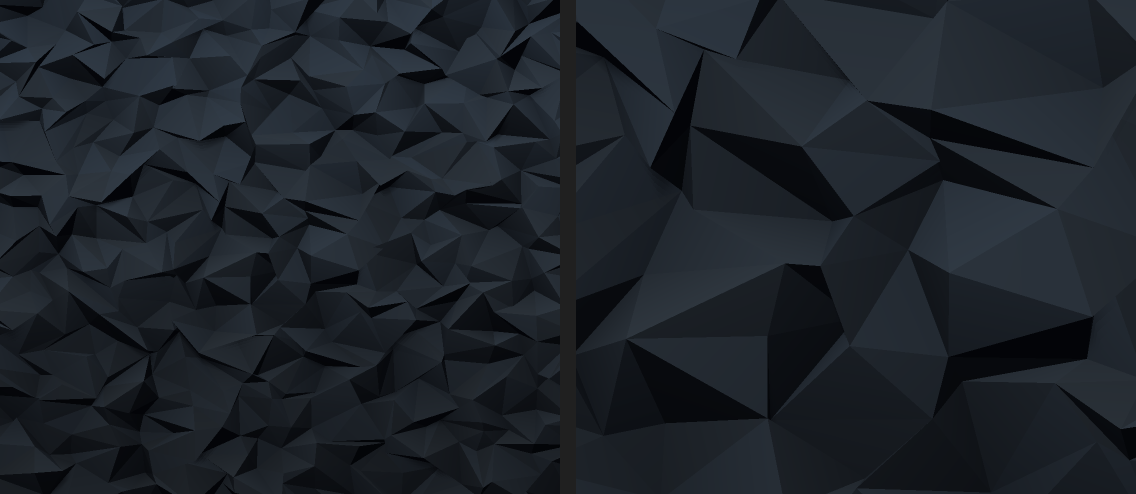
Left: the whole. Right: its middle third, enlarged.
Write a Shadertoy shader that draws this background.

```glsl
// Dark crumpled low-poly relief: a jittered triangle mesh whose raised vertices
// lean downwards, so facets overlap; the topmost facet at each point is lit from
// above, then softened by height-based occlusion and short cast shadows.

const vec2  CELLS = vec2(18.5, 23.0);          // mesh cells per canvas height
const vec2  JITTER = vec2(1.25, 1.15);         // vertex scatter, in cells
const float OVERHANG = 0.42;                   // downward lean of high vertices
const float RELIEF = 1.6;                      // mesh depth, in cells
const float COARSE_SHARE = 0.27;               // weight of the broad ridges
const vec2  COARSE_SIZE = vec2(3.0, 2.0);      // ridge size, in cells
const vec3  LIGHT_DIR = vec3(-0.2, 0.7, 0.68);
const vec2  LIGHT_STEP = vec2(-0.03, 0.12);    // shadow probe spacing, in cells
const float SHADOW = 0.55;
const float TONE_BASE = 0.02;
const float TONE_GAIN = 1.03;
const float FACET_VARIATION = 0.17;
const vec2  OCCLUSION = vec2(0.58, 1.15);      // brightness of valleys and peaks
const vec2  VERTICAL_GAIN = vec2(0.66, 1.24);  // brightness at bottom and top
const vec3  DARK = vec3(0.012, 0.017, 0.030);
const vec3  LIGHT_COOL = vec3(0.208, 0.254, 0.306);
const vec3  LIGHT_GREY = vec3(0.216, 0.246, 0.272);
const int   AA = 2;                            // samples per pixel side

struct Facet { float height; float lit; float seed; };

vec3 hash32(vec2 p) {
    vec3 q = fract(vec3(p.xyx + 37.0) * vec3(0.1031, 0.1030, 0.0973));
    q += dot(q, q.yxz + 33.33);
    return fract((q.xxy + q.yzz) * q.zyx);
}

float cross2(vec2 a, vec2 b) { return a.x * b.y - a.y * b.x; }

// Mesh vertex: xy on the canvas, z towards the viewer
vec3 meshVertex(vec2 id) {
    vec3 h = hash32(id);
    float ridge = hash32(floor(id / COARSE_SIZE) + 211.0).x;
    float z = mix(h.z, ridge, COARSE_SHARE);
    vec2 pos = id + (h.xy - 0.5) * JITTER;
    pos.y -= OVERHANG * (z - 0.5);
    return vec3(pos, z * RELIEF);
}

// Keeps the triangle if it covers p and lies above what was found so far
void coverFacet(vec2 p, vec3 a, vec3 b, vec3 c, float seed, inout Facet top) {
    vec3 ab = b - a, ac = c - a;
    vec3 n = cross(ab, ac);
    if (abs(n.z) < 1e-5) return;
    float wb = cross2(p - a.xy, ac.xy) / n.z;
    float wc = cross2(ab.xy, p - a.xy) / n.z;
    if (min(min(wb, wc), 1.0 - wb - wc) < -1e-4) return;
    float height = a.z + wb * ab.z + wc * ac.z;
    if (height > top.height) {
        n = normalize(n) * sign(n.z);
        top = Facet(height, max(dot(n, normalize(LIGHT_DIR)), 0.0), seed);
    }
}

// Topmost facet at p, in cell units
Facet topFacet(vec2 p) {
    Facet top = Facet(-1.0, 0.0, 0.5);
    vec2 base = floor(p);
    for (int j = -1; j <= 1; j++) {
        vec2 id = base + vec2(-1.0, float(j));
        vec3 a = meshVertex(id);
        vec3 d = meshVertex(id + vec2(0.0, 1.0));
        for (int i = 0; i < 3; i++) {
            vec3 b = meshVertex(id + vec2(1.0, 0.0));
            vec3 c = meshVertex(id + vec2(1.0, 1.0));
            vec3 r = hash32(id + 97.0);
            if (r.z < 0.5) {
                coverFacet(p, a, b, c, r.x, top);
                coverFacet(p, a, c, d, r.y, top);
            } else {
                coverFacet(p, a, b, d, r.x, top);
                coverFacet(p, b, c, d, r.y, top);
            }
            a = b;
            d = c;
            id.x += 1.0;
        }
    }
    return top;
}

// Facet colour; reach sets how far towards the light the shadow probe looks
vec3 shade(vec2 uv, float reach) {
    vec2 p = uv * CELLS;
    Facet f = topFacet(p);
    float blocker = topFacet(p + LIGHT_STEP * reach).height;
    float shadow = smoothstep(0.02, 0.5, blocker - f.height - 0.1 * reach);

    float tone = TONE_BASE + TONE_GAIN * f.lit + FACET_VARIATION * (f.seed - 0.5);
    tone *= mix(OCCLUSION.x, OCCLUSION.y, clamp(f.height / RELIEF, 0.0, 1.0));
    tone *= 1.0 - SHADOW * shadow;
    tone *= mix(VERTICAL_GAIN.x, VERTICAL_GAIN.y, smoothstep(0.0, 0.95, uv.y));
    tone = max(tone, 0.0);
    tone /= sqrt(sqrt(1.0 + tone * tone * tone * tone));   // soft highlight knee

    float coolness = clamp(0.2 + 0.6 * uv.y + 0.5 * (f.seed - 0.5), 0.0, 1.0);
    return mix(DARK, mix(LIGHT_GREY, LIGHT_COOL, coolness), tone);
}

void mainImage(out vec4 fragColor, in vec2 fragCoord) {
    vec3 sum = vec3(0.0);
    for (int k = 0; k < AA * AA; k++) {
        vec2 offset = (vec2(k % AA, k / AA) + 0.5) / float(AA) - 0.5;
        sum += shade((fragCoord + offset) / iResolution.y, float(k + 1));
    }
    fragColor = vec4(sum / float(AA * AA), 1.0);
}
```
